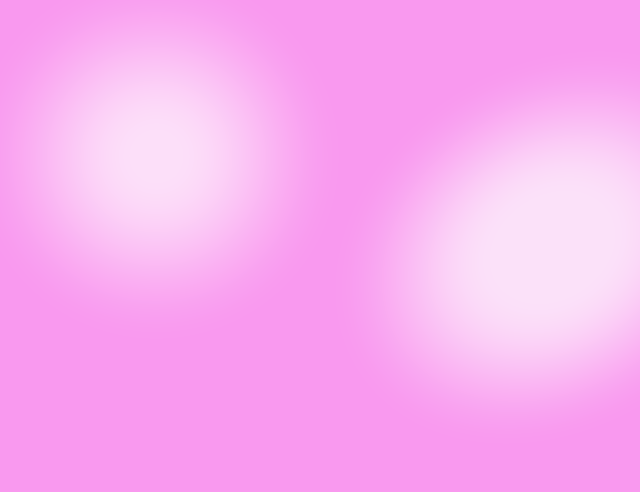
Give the GLSL for this background, as a WebGL 2 fragment shader.

```glsl
#version 300 es
precision highp float;
// Two soft, pale glows on a flat pink ground: a round one at upper left
// and a tilted oval one at the right. Each is an elliptical distance
// passed through a smooth falloff, then blended over the ground colour.

uniform vec2 u_resolution;
out vec4 fragColor;

const vec3 GROUND = vec3(0.976, 0.600, 0.937);
const vec3 ROUND_GLOW = vec3(0.990, 0.875, 0.976);
const vec3 OVAL_GLOW = vec3(0.986, 0.882, 0.976);

// Distance from a centre, equal to 1 on the tilted ellipse's outline.
float ellipseDistance(vec2 p, vec2 centre, vec2 radii, float angle) {
    float c = cos(angle), s = sin(angle);
    vec2 d = p - centre;
    vec2 local = vec2(c * d.x + s * d.y, c * d.y - s * d.x);
    return length(local / radii);
}

// Full strength inside the core, fading to nothing at the rim.
float glow(float dist, float core, float rim) {
    return 1.0 - smoothstep(core, rim, dist);
}

void main() {
    // Canvas height is one unit; x is measured from the left edge.
    vec2 p = gl_FragCoord.xy / u_resolution.y;

    float roundDist = ellipseDistance(p, vec2(0.318, 0.682), vec2(0.235), 0.0);
    float ovalDist = ellipseDistance(p, vec2(1.123, 0.497), vec2(0.313, 0.246), 0.565);

    vec3 colour = GROUND;
    colour = mix(colour, ROUND_GLOW, glow(roundDist, 0.15, 1.65));
    colour = mix(colour, OVAL_GLOW, glow(ovalDist, 0.38, 1.55));

    fragColor = vec4(colour, 1.0);
}
```
